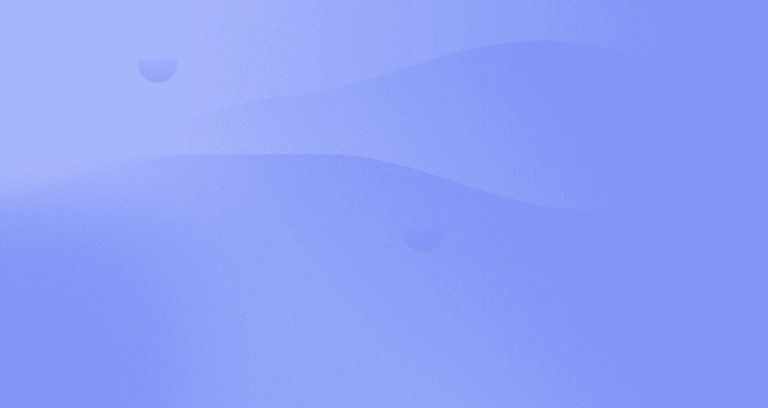
Reproduce this background procedurally as a WebGL 2 fragment shader.

```glsl
#version 300 es
precision highp float;

#define DEEP vec3(0.516, 0.586, 0.968)
#define LIGHT vec3(0.652, 0.712, 0.99)
#define ASPECT 1.882
#define DISC_RADIUS 0.049
#define GRAIN_ROWS 272.0
#define GRAIN_AMOUNT 0.48
#define TONE_STEPS 3.0

uniform vec2 u_resolution;
out vec4 outColor;

float hash(vec2 p) {
  return fract(sin(dot(p, vec2(127.1, 311.7))) * 43758.5453);
}

// Evenly spread grain: each cell is pushed away from its neighbours
float evenGrain(vec2 cell) {
  float around = hash(cell + vec2(1.0, 0.0)) + hash(cell - vec2(1.0, 0.0))
               + hash(cell + vec2(0.0, 1.0)) + hash(cell - vec2(0.0, 1.0));
  return clamp(0.5 + 0.8 * (hash(cell) - 0.25 * around), 0.0, 0.999);
}

// Height of the upper wave's crest line
float upperCrest(float x) {
  float tail = max(0.7 - x, 0.0);
  return 0.9 - 0.07 * (1.0 - cos((x - 1.33) * 4.5)) - 1.25 * tail * tail;
}

// Height of the lower wave's crest line
float lowerCrest(float x) {
  float tail = max(0.5 - x, 0.0);
  return 0.487 + 0.135 * (1.0 - smoothstep(0.8, 1.43, x)) - 0.3 * tail * tail;
}

// Tones run from 0 (deep) to 1 (light)
float skyTone(vec2 p) {
  return clamp(1.0 - (p.x - 0.45) / 1.17, 0.0, 1.0);
}

float upperTone(vec2 p) {
  return clamp(1.84 - p.x - 0.64 * p.y, 0.0, 1.0);
}

float lowerTone(vec2 p) {
  float slope = 0.42 * clamp((1.61 - p.x - 0.83 * p.y) / 0.55, 0.0, 1.0);
  float leftGlow = (1.0 - smoothstep(0.0, 0.8, p.x)) * smoothstep(0.36, 0.62, p.y);
  vec2 q = p - vec2(1.15, 0.0);
  float floorGlow = 0.06 * exp(-dot(q, q) * 40.0);
  // Rounded shadow in the lower left corner
  float corner = pow(p.x * p.x * p.x + p.y * p.y * p.y, 1.0 / 3.0);
  return (slope + 0.6 * leftGlow + floorGlow) * smoothstep(0.27, 0.64, corner);
}

void main() {
  vec2 p = gl_FragCoord.xy / u_resolution * vec2(ASPECT, 1.0);
  float aa = 1.0 / u_resolution.y;

  // Sky and the two overlapping waves
  float tone = skyTone(p);
  float upper = upperCrest(p.x) - p.y;
  tone = mix(tone, upperTone(p), smoothstep(-aa, aa, upper));
  float softness = aa + 0.06 * (1.0 - smoothstep(0.0, 0.55, p.x));
  float lower = lowerCrest(p.x) - p.y;
  tone = mix(tone, lowerTone(p), smoothstep(-softness, softness, lower));

  // Two discs that fade out towards the top
  for (int i = 0; i < 2; i++) {
    float k = float(i);
    vec2 q = p - mix(vec2(0.387, 0.846), vec2(1.037, 0.431), k);
    float cover = 1.0 - smoothstep(-aa, aa, length(q) - DISC_RADIUS);
    float fade = smoothstep(0.008, 0.014, 0.022 - q.y) * clamp((0.03 - q.y) / 0.07, 0.0, 1.0);
    tone -= cover * fade * mix(0.55, 0.24, k);
  }
  tone = clamp(tone, 0.0, 1.0);

  // Fine grain between tone steps, absent where the colour is flat
  float grain = evenGrain(floor(p * GRAIN_ROWS));
  float stepped = floor(tone * TONE_STEPS + grain) / TONE_STEPS;
  tone = mix(tone, stepped, GRAIN_AMOUNT);

  outColor = vec4(mix(DEEP, LIGHT, tone), 1.0);
}
```
